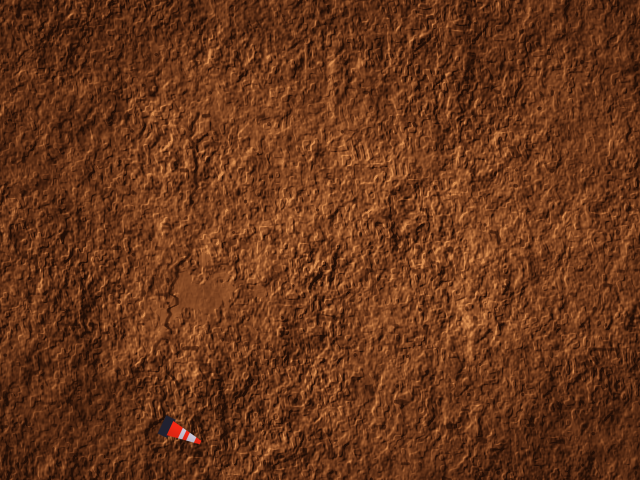
This texture is drawn by a Shadertoy shader. Its source:

```glsl
const float BASE_TONE = 0.415;
const float RELIEF_GAIN = 0.62;
const float GRAIN_GAIN = 0.20;
const float MOTTLE_GAIN = 0.19;
const float PIT_DEPTH = 0.45;
const float CRACK_DEPTH = 0.5;
const float VIGNETTE = 0.9;
const float CLOD_SCALE = 12.0;
const float OCTAVE_GAIN = 0.72;
const float WARP = 0.006;
const vec2 LIGHT_STEP = 0.0032 * vec2(0.8, -0.6);
const vec2 GRAIN_SCALE = vec2(190.0, 160.0);
const vec2 PATCH_CENTER = vec2(0.425, 0.385);
const vec2 PATCH_SIZE = vec2(0.095, 0.06);
const vec2 CONE_BASE = vec2(0.350, 0.110);
const vec2 CONE_TIP = vec2(0.418, 0.078);
const vec3 CONE_RED = vec3(0.96, 0.16, 0.08);
const vec3 CONE_BAND = vec3(0.80, 0.78, 0.84);
const vec3 CONE_FOOT = vec3(0.13, 0.13, 0.19);

float hash(vec2 p) {
    return fract(sin(dot(p, vec2(127.1, 311.7))) * 43758.5453);
}

float noise(vec2 p) {
    vec2 i = floor(p), f = fract(p);
    f = f * f * (3.0 - 2.0 * f);
    return mix(mix(hash(i), hash(i + vec2(1, 0)), f.x),
               mix(hash(i + vec2(0, 1)), hash(i + vec2(1, 1)), f.x), f.y);
}

// Steep-sided clods carrying finer plain grains
float soilHeight(vec2 p) {
    vec2 q = p * CLOD_SCALE * vec2(1.15, 0.85);
    float height = 0.0, amp = 1.0;
    for (int i = 0; i < 5; i++) {
        float n = noise(q);
        height += amp * (i < 4 ? smoothstep(0.38, 0.72, n) : n);
        q = mat2(0.88, 0.475, -0.475, 0.88) * q * 2.1 + 17.3;
        amp *= OCTAVE_GAIN;
    }
    return height;
}

// Broken crack wandering down the left side
float crackMask(vec2 p) {
    float path = 0.405 - 0.055 * (1.0 - smoothstep(0.33, 0.52, p.y))
               + 0.030 * (1.0 - smoothstep(0.15, 0.28, p.y));
    path += 0.025 * (noise(vec2(p.y * 22.0, 3.0)) - 0.5)
          + 0.016 * (noise(vec2(p.y * 90.0, 9.0)) - 0.5);
    float broken = smoothstep(0.45, 0.70, noise(vec2(p.y * 24.0, 5.0)));
    float line = 1.0 - smoothstep(0.001, 0.006, abs(p.x - path));
    return line * broken * smoothstep(0.13, 0.18, p.y);
}

// Smooth worn patch with a ragged outline
float patchMask(vec2 p) {
    float d = length((p - PATCH_CENTER) / PATCH_SIZE);
    d += 1.5 * (noise(p * 26.0) - 0.5) + 1.1 * (noise(p * 80.0) - 0.5);
    return 1.0 - smoothstep(0.60, 0.85, d);
}

// Brown ramp from shadow to sunlit earth
vec3 soilColor(float tone) {
    return vec3(tone, tone * (0.39 + 0.31 * tone), tone * (0.13 + 0.28 * tone));
}

// Small striped traffic cone lying on its side
vec3 drawCone(vec3 color, vec2 p, float px) {
    vec2 axis = CONE_TIP - CONE_BASE;
    float len = length(axis);
    axis /= len;
    vec2 q = p - CONE_BASE;
    q = vec2(dot(q, axis), dot(q, vec2(-axis.y, axis.x)));
    float t = q.x / len, aa = px / len;

    vec2 foot = abs(q + vec2(0.003, 0.0)) - vec2(0.011, 0.021);
    color = mix(color, CONE_FOOT, 1.0 - smoothstep(-px, px, max(foot.x, foot.y)));

    float side = abs(q.y) - mix(0.017, 0.004, t);
    float body = max(side, abs(q.x - 0.53 * len) - 0.47 * len);
    float bands = smoothstep(-aa, aa, 0.06 - abs(t - 0.44))
                + smoothstep(-aa, aa, 0.11 - abs(t - 0.72));
    vec3 paint = mix(CONE_RED, CONE_BAND, min(bands, 1.0));
    paint *= 0.9 + 0.1 * smoothstep(-0.012, 0.012, q.y);
    return mix(color, paint, 1.0 - smoothstep(-px, px, body));
}

void mainImage(out vec4 fragColor, in vec2 fragCoord) {
    vec2 p = fragCoord / iResolution.y;
    vec2 centered = fragCoord / iResolution.xy - 0.5;

    // Side light over slightly warped relief, with loose grains on top
    vec2 warp = vec2(noise(p * 30.0), noise(p * 30.0 + 41.0)) - 0.5;
    vec2 q = p + WARP * warp;
    float relief = soilHeight(q + LIGHT_STEP) - soilHeight(q);
    float grain = noise(p * GRAIN_SCALE + 11.0) - 0.5;
    float worn = patchMask(p);
    float rough = (0.70 + 0.6 * noise(p * 9.0 + 7.0)) * (1.0 - 0.75 * worn);
    float mottle = 0.6 * noise(p * 6.0 + 3.0) + 0.4 * noise(p * 21.0) - 0.5;
    float tone = BASE_TONE + rough * (RELIEF_GAIN * relief + GRAIN_GAIN * grain)
               + MOTTLE_GAIN * mottle + 0.05 * worn;

    // Pits, crack and darkened corners
    float pits = smoothstep(0.82, 0.94, noise(q * vec2(80.0, 62.0) + 90.0));
    tone *= 1.0 - PIT_DEPTH * pits * (1.0 - worn);
    tone *= 1.0 - CRACK_DEPTH * crackMask(p);
    tone *= 1.14 - VIGNETTE * dot(centered, centered);

    vec3 color = soilColor(clamp(tone, 0.13, 0.85));
    color = drawCone(color, p, 0.7 / iResolution.y);
    fragColor = vec4(color, 1.0);
}
```
